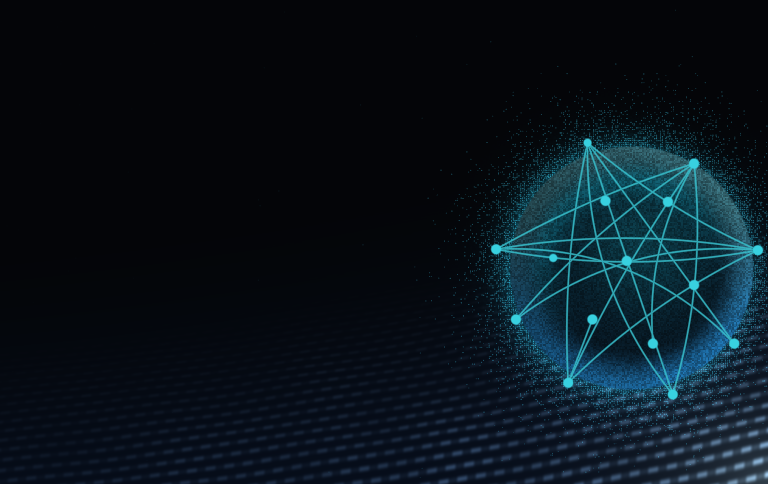
Write a Shadertoy shader that draws this background.

```glsl
// Dark scene: a glowing particle globe wired with curved links above a rippling floor of dashes.
#define GLOBE_CENTER vec2(1.305, 0.446)
#define GLOBE_RADIUS 0.251
#define NODE_RADIUS 0.0105
#define LINK_WIDTH 0.0013
#define DUST_SCALE 260.0
#define DUST_FALLOFF 15.0
#define FLOOR_ROWS 26.0
#define FLOOR_COLUMNS 26.0
#define FLOOR_HORIZON 0.6
#define LINK_COLOR vec3(0.22, 0.76, 0.81)
#define NODE_COLOR vec3(0.22, 0.82, 0.88)

// Nodes relative to the globe center: eight outer ones, then seven inner ones.
const vec2 nodes[15] = vec2[15](
    vec2(-.091, .259), vec2(.129, .216), vec2(.261, .037), vec2(.212, -.156),
    vec2(.085, -.261), vec2(-.131, -.237), vec2(-.239, -.106), vec2(-.280, .039),
    vec2(-.054, .139), vec2(.075, .137), vec2(-.162, .021), vec2(-.010, .015),
    vec2(.129, -.035), vec2(-.081, -.106), vec2(.044, -.156));

// Links: start node, end node, sideways bend.
const vec3 links[15] = vec3[15](
    vec3(0, 5, -.017), vec3(0, 4, -.05), vec3(0, 4, 0), vec3(0, 2, -.015),
    vec3(0, 3, 0), vec3(1, 7, -.012), vec3(1, 6, -.018), vec3(1, 5, -.012),
    vec3(1, 4, .024), vec3(1, 14, -.03), vec3(2, 7, -.024), vec3(2, 7, .025),
    vec3(2, 5, -.02), vec3(2, 6, -.05), vec3(3, 7, -.06));

float hash(vec2 p) {
    vec3 q = fract(p.xyx * 0.1031);
    q += dot(q, q.yzx + 33.33);
    return fract((q.x + q.y) * q.z);
}

float cornerSlope(vec2 cell, vec2 offset) {
    float angle = 6.2832 * hash(cell);
    return dot(vec2(cos(angle), sin(angle)), offset);
}

float gradientNoise(vec2 p) {
    vec2 i = floor(p), f = p - i, e = vec2(0, 1);
    vec2 u = f * f * (3.0 - 2.0 * f);
    return mix(mix(cornerSlope(i, f), cornerSlope(i + e.yx, f - e.yx), u.x),
               mix(cornerSlope(i + e, f - e), cornerSlope(i + 1.0, f - 1.0), u.x), u.y);
}

// One jittered speck per cell, present with the given probability.
float dust(vec2 p, float density) {
    vec2 cell = floor(p * DUST_SCALE);
    vec2 jitter = 0.3 + 0.4 * vec2(hash(cell + 7.0), hash(cell + 19.0));
    float speck = smoothstep(0.65, 0.1, length(fract(p * DUST_SCALE) - jitter));
    return speck * step(hash(cell), density) * (0.4 + 0.6 * hash(cell + 41.0));
}

// Approximate distance to a parabola bent away from the chord a-b.
float arcDistance(vec2 p, vec2 a, vec2 b, float bend) {
    vec2 chord = b - a;
    float len = length(chord);
    vec2 dir = chord / len;
    float t = dot(p - a, dir) / len;
    float side = dot(p - a, vec2(-dir.y, dir.x));
    float slope = 4.0 * bend * (1.0 - 2.0 * t) / len;
    float across = (side - 4.0 * bend * t * (1.0 - t)) / sqrt(1.0 + slope * slope);
    return length(vec2(across, max(abs(t - 0.5) - 0.5, 0.0) * len));
}

vec3 backdrop(vec2 p) {
    // Tilted floor coordinate with rows that tighten toward the horizon.
    float tilt = p.y - 0.10 * p.x - 0.04 * p.x * p.x;
    float ripple = 0.006 * gradientNoise(p * vec2(4.0, 9.0));
    float row = FLOOR_ROWS * log(max(FLOOR_HORIZON - tilt + ripple, 0.05));
    float column = p.x * FLOOR_COLUMNS + floor(row) * 0.37;
    float dash = pow(0.5 - 0.5 * cos(6.2832 * row), 2.0);
    dash *= 0.3 + 0.7 * smoothstep(0.1, 0.8, 0.5 - 0.5 * cos(6.2832 * column));
    float near = smoothstep(0.32, -0.28, tilt);
    float patches = 0.85 + 0.6 * gradientNoise(p * 7.0);
    vec3 color = mix(vec3(0.014, 0.02, 0.032), vec3(0.022, 0.05, 0.10), smoothstep(0.5, -0.1, tilt));
    color += vec3(0.26, 0.36, 0.48) * dash * near * patches * (0.35 + 0.55 * p.x / 1.59);
    // Pale light in the lower right corner.
    float corner = exp(-length((p - vec2(1.62, 0.0)) * vec2(6.0, 9.0)));
    return color + vec3(0.42, 0.48, 0.46) * corner * (0.5 + 0.7 * dash);
}

vec3 globe(vec3 color, vec2 q, float px) {
    float r = length(q) / GLOBE_RADIUS;
    vec2 n = q / GLOBE_RADIUS;
    float outside = max(length(q) - GLOBE_RADIUS, 0.0);
    float inside = smoothstep(px, -px, length(q) - GLOBE_RADIUS);
    float grain = hash(floor(q * DUST_SCALE * 1.2 + 500.0));
    // Shell: grey teal above, blue below, brighter toward the right.
    vec3 shell = mix(vec3(0.11, 0.42, 0.64), vec3(0.22, 0.42, 0.46), smoothstep(-0.7, 0.6, n.y));
    shell *= 0.82 + 0.22 * n.x + 0.15 * abs(n.y);
    float rim = smoothstep(0.68, 0.97, length(n - vec2(0.04, 0.05) * (1.0 - r)));
    vec3 core = mix(vec3(0.025, 0.085, 0.13), vec3(0.045, 0.23, 0.28),
                    exp(-3.5 * dot(n - vec2(0.1, 0.2), n - vec2(0.1, 0.2))));
    core += vec3(0.02, 0.20, 0.22) * exp(-40.0 * pow(r - 0.76, 2.0)) * smoothstep(-0.5, 0.8, n.y - 0.4 * n.x);
    vec3 body = mix(core, shell, rim * 0.9) * (0.72 + 0.5 * grain);
    color = mix(color, body, inside * 0.95);
    // Halo and scattered dust.
    float halo = exp(-outside * 42.0) * (0.75 - 0.25 * n.x);
    color += (1.0 - inside) * vec3(0.03, 0.22, 0.26) * halo * (0.6 + 0.6 * grain);
    float density = 0.75 * exp(-outside * DUST_FALLOFF) * smoothstep(0.25, 0.0, outside);
    return color + (1.0 - inside) * vec3(0.12, 0.40, 0.46) * dust(q + 2.0, density) * exp(-outside * 4.0);
}

void mainImage(out vec4 fragColor, in vec2 fragCoord) {
    vec2 p = fragCoord / iResolution.y;
    float px = 1.0 / iResolution.y;
    vec2 q = p - GLOBE_CENTER;
    vec3 color = globe(backdrop(p), q, px);

    // Nearest link, starting with the short inner one.
    float linkDistance = arcDistance(q, nodes[13], nodes[5], 0.0);
    for (int i = 0; i < 15; i++) {
        vec3 link = links[i];
        linkDistance = min(linkDistance, arcDistance(q, nodes[int(link.x)], nodes[int(link.y)], link.z));
    }
    color = mix(color, LINK_COLOR, 0.85 * smoothstep(px, -px * 0.5, linkDistance - LINK_WIDTH));

    // Nodes, with two slightly smaller ones.
    float nodeDistance = 1.0;
    for (int i = 0; i < 15; i++) {
        float radius = NODE_RADIUS * (i == 0 || i == 10 ? 0.8 : 1.0);
        nodeDistance = min(nodeDistance, length(q - nodes[i]) - radius);
    }
    color = mix(color, NODE_COLOR, smoothstep(px, -px, nodeDistance));
    fragColor = vec4(color, 1.0);
}
```
